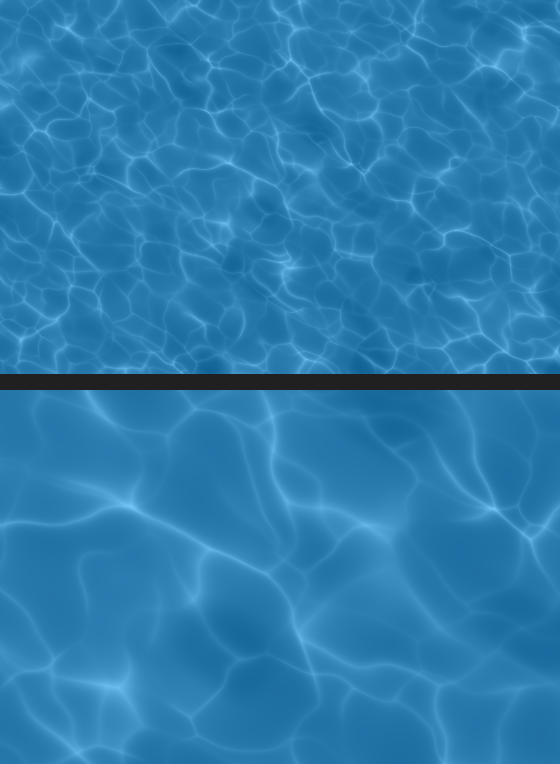
Top: the whole. Bottom: its middle third, enlarged.
A Shadertoy shader for this texture:

```glsl
// Sunlit pool water: a net of soft light caustics over mottled blue.
// Two warped cellular layers glow where the squared distances to
// neighbouring cell centres are equal; noise varies strength and depth.

vec2 hash2(vec2 p) {
    vec3 q = fract(vec3(p.xyx) * vec3(0.1031, 0.1030, 0.0973));
    q += dot(q, q.yzx + 33.33);
    return fract((q.xx + q.yz) * q.zy);
}

float noise(vec2 p) {
    vec2 i = floor(p), f = fract(p);
    vec2 u = f * f * f * (f * (f * 6.0 - 15.0) + 10.0);
    float low = mix(hash2(i).x, hash2(i + vec2(1, 0)).x, u.x);
    float high = mix(hash2(i + vec2(0, 1)).x, hash2(i + vec2(1, 1)).x, u.x);
    return mix(low, high, u.y);
}

vec2 warp(vec2 p, float freq) {
    return vec2(noise(p * freq + 17.3), noise(p * freq + 71.9)) - 0.5;
}

// Squared distance to the jittered centre of a cell
float centreDist(vec2 p, vec2 cell) {
    vec2 d = cell + 0.1 + 0.8 * hash2(cell) - p;
    return dot(d, d);
}

// x: thin bright core, y: wide halo along the cell borders
vec2 causticNet(vec2 p) {
    vec2 base = floor(p);
    float nearest = 9.0;
    for (int y = -2; y <= 2; y++)
        for (int x = -2; x <= 2; x++)
            nearest = min(nearest, centreDist(p, base + vec2(x, y)));

    // The nearest centre itself adds one to each sum
    vec2 light = vec2(-1.0);
    for (int y = -2; y <= 2; y++)
        for (int x = -2; x <= 2; x++) {
            float gap = 0.5 * (centreDist(p, base + vec2(x, y)) - nearest);
            light += exp(-gap / vec2(0.034, 0.14));
        }
    return light / (1.0 + 0.35 * light);
}

// One net whose lines fade in and out along their length
float causticLayer(vec2 p) {
    float fade = smoothstep(0.2, 0.8, noise(p * 1.5 + 41.0));
    p += 0.7 * warp(p, 0.8) + 0.28 * warp(p, 2.3);
    vec2 net = causticNet(p);
    return net.x * mix(0.4, 3.2, fade) + net.y * mix(0.75, 1.35, fade);
}

void mainImage(out vec4 fragColor, in vec2 fragCoord) {
    vec2 uv = fragCoord / iResolution.y;

    // Ripples run stretched from upper left to lower right
    vec2 along = normalize(vec2(0.83, -0.56));
    vec2 p = vec2(dot(uv, along) * 0.74, dot(uv, vec2(-along.y, along.x))) + 3.0;

    float light = causticLayer(p * 10.0);
    light += 0.5 * causticLayer(p * 14.0 + 57.0);

    // Fine mottling and a few deep patches
    float mottle = 0.6 * noise(p * 10.0 + 5.0) + 0.4 * noise(p * 20.0 + 29.0) - 0.5;
    float deep = smoothstep(0.7, 0.95, noise(p * 12.0 + 83.0));
    float tone = light - 1.1 + 1.3 * mottle - 0.8 * deep;

    vec3 water = vec3(0.17, 0.487, 0.69);
    fragColor = vec4(water + 0.05 * clamp(tone, -2.4, 5.5), 1.0);
}
```
